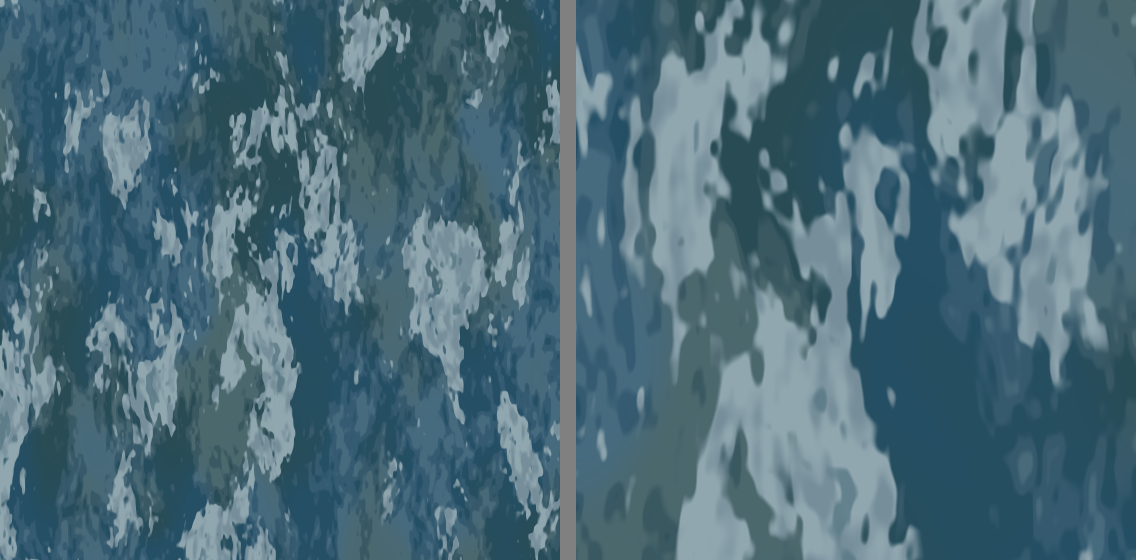
Left: the whole. Right: its middle third, enlarged.
Reproduce this pattern procedurally as a Shadertoy shader.

```glsl
const vec3 DEEP_TEAL  = vec3(0.150, 0.303, 0.363);
const vec3 SLATE_BLUE = vec3(0.215, 0.350, 0.412);
const vec3 MUTED_GREY = vec3(0.285, 0.412, 0.462);
const vec3 PALE_SHADE = vec3(0.460, 0.555, 0.600);
const vec3 PALE_LIGHT = vec3(0.565, 0.655, 0.690);
const vec3 BLUE_TINT  = vec3(-0.010, 0.006, 0.034);

float hash(vec2 cell) {
    vec3 p = fract(vec3(cell.xyx) * vec3(0.1031, 0.1030, 0.0973));
    p += dot(p, p.yzx + 33.33);
    return fract((p.x + p.y) * p.z);
}

// Smooth value noise in 0..1
float noise(vec2 p) {
    vec2 cell = floor(p);
    vec2 f = fract(p);
    f = f * f * (3.0 - 2.0 * f);
    float low  = mix(hash(cell), hash(cell + vec2(1, 0)), f.x);
    float high = mix(hash(cell + vec2(0, 1)), hash(cell + vec2(1, 1)), f.x);
    return mix(low, high, f.y);
}

// Two octaves of noise, stretched by the given frequency
float streaks(vec2 p, vec2 frequency, float seed) {
    float coarse = noise(p * frequency + seed);
    float fine = noise(p * frequency * vec2(1.9, 2.1) + seed * 1.7 + 31.4);
    return mix(coarse, fine, 0.39);
}

// Layered sines bend the streaks off the noise lattice
vec2 sway(vec2 p, float amount) {
    float x = sin(p.y * 17.0 + p.x * 9.0) + 0.6 * sin(p.y * 39.0 - p.x * 21.0 + 1.3);
    float y = sin(p.x * 23.0 + 0.7) + 0.7 * sin(p.x * 57.0 + p.y * 8.0 + 2.1);
    return p + amount * vec2(x, 2.2 * y);
}

// Soft threshold, widened where the field changes quickly
float above(float field, float level, float softness) {
    float width = max(softness, 0.6 * fwidth(field));
    return smoothstep(level - width, level + width, field);
}

void mainImage(out vec4 fragColor, in vec2 fragCoord) {
    vec2 uv = fragCoord / iResolution.y;
    vec2 bent = sway(uv, 0.011);
    vec2 grainPos = sway(uv, 0.004);

    // Fine vertical grain that frays every edge
    float paleGrain = streaks(grainPos, vec2(98.0, 37.0), 5.0) - 0.5;
    float baseGrain = streaks(grainPos, vec2(92.0, 35.0), 71.0) - 0.5;

    // Dark ground with muted mottling
    float mottle = streaks(bent, vec2(13.0, 5.0), 140.0) + 0.70 * baseGrain;
    vec3 color = mix(DEEP_TEAL, SLATE_BLUE, above(mottle, 0.45, 0.05));
    color = mix(color, MUTED_GREY, above(mottle, 0.62, 0.05));

    // Broad drift between green and blue
    float drift = streaks(bent, vec2(9.0, 4.0), 210.0);
    color += BLUE_TINT * (smoothstep(0.3, 0.7, drift) * 2.0 - 1.0);

    // Pale flakes with hollow grey cores
    float flake = streaks(bent, vec2(14.0, 5.5), 17.0) + 0.48 * paleGrain;
    float lightness = smoothstep(-0.22, 0.14, baseGrain);
    vec3 pale = mix(PALE_SHADE, PALE_LIGHT, lightness);
    pale = mix(pale, MUTED_GREY + 0.06, 0.8 * above(flake, 0.91, 0.03));
    color = mix(color, pale, above(flake, 0.635, 0.04));

    fragColor = vec4(color, 1.0);
}
```
